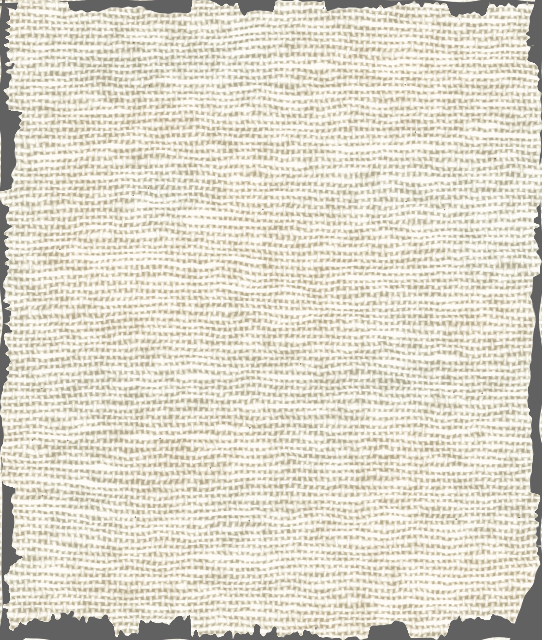
Write a Shadertoy shader that draws this texture.

```glsl
// Coarse cream linen in plain weave, about 94 threads across and 87 down, on grey.
// Bent grid coordinates give uneven weft and warp heights, toned from hole to crown;
// each side is then torn by noise into chunks, frayed strands and loose slivers.

const float PI = 3.14159;

float hash(vec2 p) {
    vec3 q = fract(p.xyx * 0.1031);
    q += dot(q, q.yzx + 33.33);
    return fract((q.x + q.y) * q.z);
}

float noise(vec2 p) {
    vec2 i = floor(p), f = fract(p);
    f = f * f * (3.0 - 2.0 * f);
    return mix(mix(hash(i), hash(i + vec2(1, 0)), f.x),
               mix(hash(i + vec2(0, 1)), hash(i + vec2(1, 1)), f.x), f.y);
}

// Signed distance to one torn side, positive on cloth
float tornSide(float inward, float along, float seed, float reach) {
    float chunk = smoothstep(0.46, 0.54, noise(vec2(along * 15.0, seed)));
    float frayed = smoothstep(0.45, 0.65, noise(vec2(along * 11.0, seed + 9.0)));
    float strands = noise(vec2(along * 170.0, inward * 90.0 + seed));
    float depth = 0.12 + chunk * (0.6 + 0.7 * noise(vec2(along * 28.0, seed + 5.0)));
    depth += 0.7 * frayed * strands + 0.3 * (noise(vec2(along, inward) * 110.0 + seed) - 0.5);
    float sliver = 0.012 * (noise(vec2(along * 18.0, seed + 3.0)) - 0.5) - inward;
    return max(inward - reach * depth, sliver);
}

float clothEdge(vec2 uv, vec2 size) {
    float left = tornSide(uv.x, uv.y, 11.0, 0.025);
    float right = tornSide(size.x - uv.x, uv.y, 37.0, 0.016);
    float bottom = tornSide(uv.y, uv.x, 63.0, 0.024);
    float top = tornSide(size.y - uv.y, uv.x, 89.0, 0.015);
    // Slanting rip across the lower right corner
    float corner = size.x - uv.x - 0.052 + 0.4 * uv.y + 0.012 * (noise(uv * 45.0) - 0.5);
    return min(min(min(left, right), min(bottom, top)), corner);
}

vec3 linen(vec2 uv) {
    // Uneven threads: broad drift plus small kinks
    vec2 bent = uv;
    bent.x += 0.006 * (noise(uv * vec2(8, 4)) - 0.5) + 0.005 * (noise(uv * vec2(35, 70)) - 0.5);
    bent.y += 0.015 * (noise(uv * vec2(4, 5) + 7.0) - 0.5)
            + 0.0065 * (noise(uv * vec2(20, 42) + 19.0) - 0.5)
            + 0.0025 * (noise(uv * vec2(70, 80) + 53.0) - 0.5);
    vec2 grid = bent * vec2(111, 87);
    vec2 id = floor(grid), f = abs(fract(grid) - 0.5);

    // Alternating crossings: over is +1 where the weft lies on top
    float over = cos(PI * (grid.x - 0.5)) * (1.0 - 2.0 * mod(id.y, 2.0));
    float slub = noise(vec2(uv.x * 13.0, id.y * 7.0));
    float thick = noise(vec2(uv.x * 60.0, id.y * 5.0 + 400.0));
    float halfWeft = 0.24 + 0.12 * slub + 0.14 * thick;
    float weft = max(0.0, 1.0 - pow(f.y / halfWeft, 2.0)) * (0.83 + 0.17 * over);
    float halfWarp = 0.28 + 0.17 * noise(vec2(id.x * 7.0, uv.y * 60.0));
    float warp = max(0.0, 1.0 - pow(f.x / halfWarp, 2.0)) * (0.58 - 0.34 * over * cos(PI * f.y));
    float height = max(weft, warp);

    // Bright slubs, uneven stitches, fibre grain and broad worn patches
    height += 0.3 * smoothstep(0.7, 0.95, slub) * (1.0 - smoothstep(0.1, 0.5, f.y));
    height += 0.34 * (noise(uv * vec2(60, 105) + 5.0) - 0.5);
    height += 0.26 * (noise(uv * vec2(260, 420)) - 0.5) + 0.1 * (noise(uv * vec2(5, 12)) - 0.5);

    vec3 color = mix(vec3(0.70, 0.66, 0.56), vec3(0.91, 0.89, 0.82), smoothstep(-0.18, 0.62, height));
    color = mix(color, vec3(1.0, 0.99, 0.97), smoothstep(0.45, 0.92, height));

    // Faint ochre and green tints, strongest in the hollows
    float tint = noise(uv * vec2(8, 10) + 31.0) - 0.5;
    color += tint * vec3(0.025, 0.0, -0.02) * (1.2 - clamp(height, 0.0, 1.0));

    // Rare dark flecks of husk
    vec2 cell = floor(uv * 50.0);
    vec2 center = 0.2 + 0.6 * vec2(hash(cell + 3.0), hash(cell + 71.0));
    float fleck = 1.0 - smoothstep(0.03, 0.09, length(fract(uv * 50.0) - center));
    return mix(color, vec3(0.42, 0.33, 0.22), 0.7 * fleck * step(0.988, hash(cell + 140.0)));
}

void mainImage(out vec4 fragColor, in vec2 fragCoord) {
    vec2 uv = fragCoord / iResolution.y;
    vec2 size = iResolution.xy / iResolution.y;
    float pixel = 1.0 / iResolution.y;
    float edge = clothEdge(uv, size);
    vec3 cloth = linen(uv);
    // Torn fibres show pale along the rim
    cloth = mix(cloth, vec3(0.98, 0.97, 0.93), 0.4 * (1.0 - smoothstep(0.0, 0.005, edge)));
    vec3 color = mix(vec3(0.38), cloth, smoothstep(-0.6 * pixel, 0.6 * pixel, edge));
    fragColor = vec4(color, 1.0);
}
```
